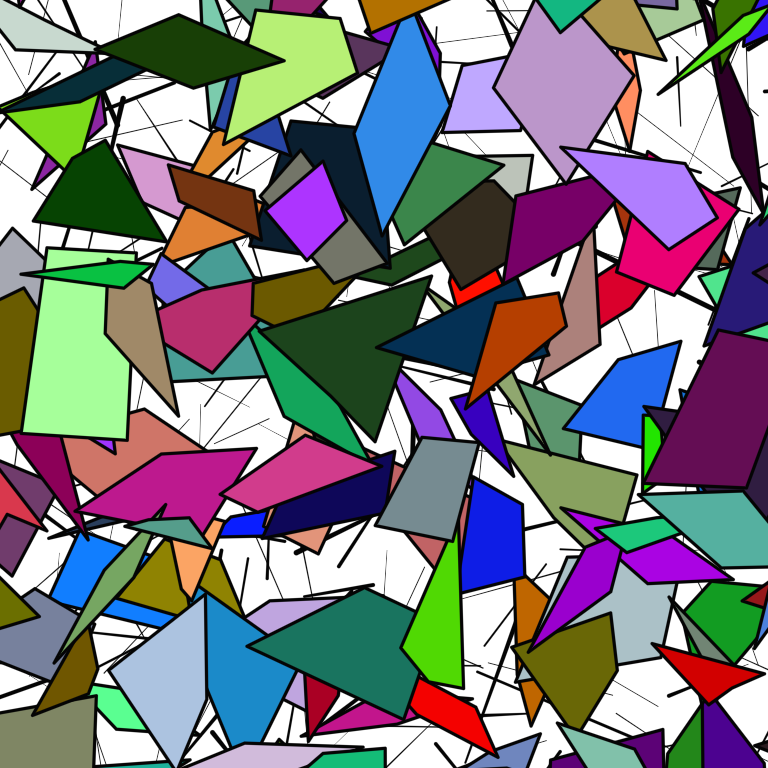
Reproduce this pattern procedurally as a WebGL 2 fragment shader.

```glsl
#version 300 es
precision highp float;

uniform vec2 u_resolution;
out vec4 fragColor;

const int SHARD_LAYERS = 3;
const int STROKE_LAYERS = 3;
const float SHARD_CELL = 0.166;     // grid pitch and largest shard radius
const float STROKE_CELL = 0.125;
const float OUTLINE = 0.0021;       // half width of shard outlines
const vec2 STROKE_WIDTH = vec2(0.0004, 0.0036);
const vec2 CORNER_RADIUS = vec2(0.22, 1.0);
const vec2 SQUASH = vec2(0.15, 1.0);
const float ANGLE_JITTER = 1.2;
const float COLOR_JITTER = 0.8;
const float DARK_SHARE = 0.09;
const float PALE_SHARE = 0.07;
const float TAU = 6.2831853;

const vec3 PAPER = vec3(1.0);
const vec3 INK = vec3(0.015);
const vec3 PALE = vec3(0.84, 0.82, 0.88);
const vec3 VIOLET = vec3(0.44, 0.29, 0.72);
const vec3 OLIVE = vec3(0.43, 0.57, 0.28);
const vec3 BRICK = vec3(0.69, 0.27, 0.20);
const vec3 SPRING = vec3(0.29, 0.84, 0.40);

// Integer hash: three values in 0..1 per cell and salt
vec3 rand3(ivec2 cell, int salt) {
    uvec3 v = uvec3(ivec3(cell, salt)) * 1664525u + 1013904223u;
    v.x += v.y * v.z; v.y += v.z * v.x; v.z += v.x * v.y;
    v ^= v >> 16u;
    v.x += v.y * v.z; v.y += v.z * v.x; v.z += v.x * v.y;
    return vec3(v >> 8u) / 16777216.0;
}

vec2 direction(float angle) {
    return vec2(cos(angle), sin(angle));
}

float coverage(float dist, float pixel) {
    return 1.0 - smoothstep(-0.75 * pixel, 0.75 * pixel, dist);
}

// Signed distance to a quadrilateral, concave ones included
float quadDistance(vec2 p, vec2 corners[4]) {
    float nearest = dot(p - corners[0], p - corners[0]);
    float side = 1.0;
    for (int i = 0; i < 4; i++) {
        vec2 a = corners[i];
        vec2 edge = corners[(i + 3) % 4] - a;
        vec2 w = p - a;
        vec2 off = w - edge * clamp(dot(w, edge) / max(dot(edge, edge), 1e-9), 0.0, 1.0);
        nearest = min(nearest, dot(off, off));
        bvec3 crossing = bvec3(w.y >= 0.0, w.y < edge.y, edge.x * w.y > edge.y * w.x);
        if (all(crossing) || all(not(crossing))) side = -side;
    }
    return side * sqrt(nearest);
}

// Distance to a random squashed quad, p relative to the cell corner
float shardDistance(vec2 p, ivec2 cell, int salt) {
    vec3 place = rand3(cell, salt);
    vec3 form = rand3(cell, salt + 1);
    vec2 axis = direction(TAU * place.z);
    mat2 turn = mat2(axis.x, axis.y, -axis.y, axis.x);
    float squash = mix(SQUASH.x, SQUASH.y, form.x);
    vec2 corners[4];
    for (int k = 0; k < 4; k++) {
        vec3 h = rand3(cell, salt + 2 + k);
        float angle = TAU * 0.25 * float(k) + (h.x - 0.5) * ANGLE_JITTER;
        vec2 corner = direction(angle) * mix(CORNER_RADIUS.x, CORNER_RADIUS.y, h.y);
        corners[k] = SHARD_CELL * (turn * (corner * vec2(1.0, squash)));
    }
    return quadDistance(p - place.xy * SHARD_CELL, corners);
}

// Distance to a tapered ink stroke
float strokeDistance(vec2 p, ivec2 cell, int salt) {
    vec3 place = rand3(cell, salt);
    vec3 form = rand3(cell, salt + 1);
    vec2 reach = direction(TAU * place.z) * STROKE_CELL * mix(0.3, 1.0, form.x);
    vec2 w = p - place.xy * STROKE_CELL;
    float t = clamp(dot(w, reach) / dot(reach, reach), -1.0, 1.0);
    float width = mix(STROKE_WIDTH.x, STROKE_WIDTH.y, form.y * form.y);
    return length(w - reach * t) - width * mix(1.0, 0.5 + 0.5 * t, form.z);
}

vec3 shardColor(ivec2 cell, int salt) {
    vec3 pick = rand3(cell, salt);
    vec3 base = pick.x < 0.43 ? VIOLET : pick.x < 0.74 ? OLIVE : pick.x < 0.88 ? BRICK : SPRING;
    vec3 color = base + (rand3(cell, salt + 1) - 0.5) * COLOR_JITTER;
    if (pick.y < DARK_SHARE) color *= 0.32;
    if (pick.z < PALE_SHARE) color = mix(color, PALE, 0.75);
    return clamp(color, 0.0, 1.0);
}

void main() {
    vec2 uv = gl_FragCoord.xy / u_resolution.y;
    float pixel = 1.0 / u_resolution.y;
    vec3 color = PAPER;

    // Ink strokes first, shards stacked over them
    for (int layer = 0; layer < STROKE_LAYERS + SHARD_LAYERS; layer++) {
        bool isStroke = layer < STROKE_LAYERS;
        float pitch = isStroke ? STROKE_CELL : SHARD_CELL;
        int salt = 16 * layer + 7;
        vec2 p = uv + rand3(ivec2(layer), 991).xy * pitch;
        ivec2 home = ivec2(floor(p / pitch));
        for (int n = 0; n < 9; n++) {
            ivec2 cell = home + ivec2(n % 3, n / 3) - 1;
            vec2 local = p - vec2(cell) * pitch;
            if (isStroke) {
                color = mix(color, INK, coverage(strokeDistance(local, cell, salt), pixel));
            } else {
                float d = shardDistance(local, cell, salt);
                vec3 fill = mix(INK, shardColor(cell, salt + 8), coverage(d + OUTLINE, pixel));
                color = mix(color, fill, coverage(d - OUTLINE, pixel));
            }
        }
    }
    fragColor = vec4(color, 1.0);
}
```
